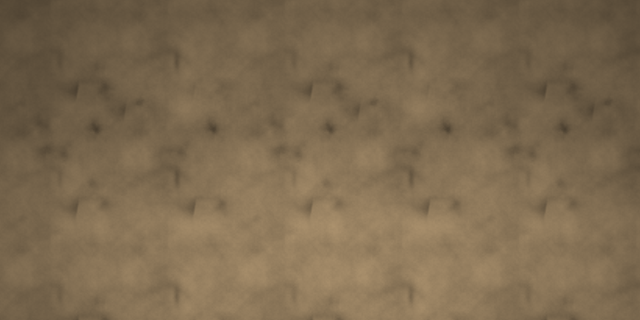
Reproduce this pattern procedurally as a WebGL 2 fragment shader.

```glsl
#version 300 es
precision highp float;
// Aged tan plaster: a square tile of wrapped noise, soft stains, streaks and
// creased wedges on a half-tile lattice, about 2.73 tiles across, 1.37 down.
// One broad warm light from low centre shades the whole wall unevenly.

uniform vec2 u_resolution;
out vec4 outColor;

const float TILES_ACROSS = 2.733;
const vec3 PLASTER = vec3(0.578, 0.490, 0.368);
const vec2 LIGHT_CENTER = vec2(0.53, 0.13);
const vec2 LIGHT_FALLOFF = vec2(0.95, 0.44);
const float MOTTLE = 0.20;
const float HALF_MOTTLE = 0.30;
const float SMEAR = 0.02;
const float BAND = 0.03;
const float GRAIN = 0.035;
const float STAIN_CELLS = 8.0;
const float STAIN_DARKNESS = 0.27;
const float STAIN_SHARE = 0.55;
const float WARP = 0.05;
const float WEDGE_DARKNESS = 0.28;
const float STREAK_DARKNESS = 0.22;
const float ARCH_DARKNESS = 0.09;
const vec2 WEDGE_ORIGIN = vec2(0.331, 0.477);
const vec2 LONE_WEDGE = vec2(0.534, 0.893);
const vec2 STREAK_ORIGIN = vec2(0.256, 0.100);
const float TAU = 6.2831853;

float hash(vec2 p) {
    return fract(sin(dot(p, vec2(127.1, 311.7))) * 43758.5453);
}

// Value noise that wraps after a whole number of cells per tile.
float tileNoise(vec2 p, vec2 cells, float seed) {
    p *= cells;
    vec2 i = floor(p), f = fract(p);
    f = f * f * (3.0 - 2.0 * f);
    vec2 a = mod(i, cells) + seed, b = mod(i + 1.0, cells) + seed;
    return mix(mix(hash(a), hash(vec2(b.x, a.y)), f.x),
               mix(hash(vec2(a.x, b.y)), hash(b), f.x), f.y);
}

float tileFbm(vec2 p, float seed) {
    float sum = 0.0, total = 0.0, amp = 1.0, cells = 5.0;
    for (int i = 0; i < 5; i++) {
        sum += amp * tileNoise(p, vec2(cells), seed + float(i) * 17.0);
        total += amp;
        cells *= 2.0;
        amp *= 0.55;
    }
    return sum / total;
}

float blob(vec2 d, float radius) {
    return exp(-dot(d, d) / (radius * radius));
}

// Soft stains: places repeat every half tile, strengths every whole tile,
// darkest in the upper half of the tile.
float stains(vec2 p) {
    vec2 base = floor(p * STAIN_CELLS);
    float dark = 0.0;
    for (int y = -1; y <= 1; y++) {
        for (int x = -1; x <= 1; x++) {
            vec2 cell = base + vec2(x, y);
            vec2 id = mod(cell, STAIN_CELLS);
            vec2 place = mod(cell, STAIN_CELLS * 0.5);
            vec2 jitter = vec2(hash(place + 3.1), hash(place + 8.7));
            vec2 d = p - (cell + 0.15 + 0.7 * jitter) / STAIN_CELLS;
            float crowd = 0.65 + 0.35 * cos(TAU * ((id.y + 0.5) / STAIN_CELLS - 0.75));
            float radius = mix(0.022, 0.044, hash(place + 14.3));
            float strength = step(hash(place + 21.9), STAIN_SHARE) * mix(0.2, 1.0, hash(id + 31.3));
            dark += strength * crowd * blob(d, radius);
        }
    }
    return dark;
}

// Crease: a smudge cut off by a leaning edge, a pale patch and a second smudge.
float wedge(vec2 q) {
    float edge = q.x - 0.16 * q.y;
    float right = smoothstep(-0.007, 0.007, edge);
    float shadow = (1.0 - right) * exp(min(edge, 0.0) / 0.03);
    float glow = 0.15 * right * exp(-max(edge, 0.0) / 0.06);
    float smudge = 0.35 * blob(q + vec2(0.03, -0.01), 0.045);
    float neighbour = 0.5 * blob(q - vec2(0.114, 0.015), 0.03);
    float bar = 0.25 * blob((q - vec2(0.05, 0.042)) * vec2(0.3, 1.0), 0.014);
    return (shadow - glow) * exp(-q.y * q.y / 0.0012) + smudge + neighbour + bar;
}

// Upright streak with a faint arch springing from its left.
float streak(vec2 q) {
    float line = exp(-q.x * q.x / 0.00016 - q.y * q.y / 0.0014);
    vec2 r = q + vec2(0.045, 0.025);
    float ring = (length(r) - 0.075) / 0.024;
    float arch = exp(-ring * ring) * smoothstep(0.0, 0.06, r.y);
    return STREAK_DARKNESS * line + ARCH_DARKNESS * arch;
}

void main() {
    vec2 uv = gl_FragCoord.xy / u_resolution;
    vec2 p = gl_FragCoord.xy / u_resolution.x * TILES_ACROSS;

    // Mottling at full and half tile, faint smears, a darker band, stains
    vec2 bend = vec2(tileFbm(p * 2.0, 41.0), tileFbm(p * 2.0, 73.0)) - 0.5;
    vec2 warped = p + WARP * bend * 2.0;
    float tone = 1.02 + MOTTLE * (tileFbm(warped, 5.0) - 0.5);
    tone += HALF_MOTTLE * (tileFbm(p * 2.0, 29.0) - 0.5);
    tone += SMEAR * (tileNoise(p, vec2(18.0, 3.0), 91.0) - 0.5);
    tone -= BAND * cos(TAU * (p.y - 0.88));
    tone += GRAIN * (tileNoise(p, vec2(150.0), 57.0) - 0.5);
    tone -= STAIN_DARKNESS * stains(warped) * (0.6 + 0.8 * tileNoise(p, vec2(36.0), 11.0));

    // Marks on a half-tile lattice; one wedge in four is faint
    vec2 g = (p - WEDGE_ORIGIN) * 2.0 + 0.5;
    vec2 id = mod(floor(g), 2.0);
    tone -= WEDGE_DARKNESS * (1.0 - 0.7 * id.x * id.y) * wedge((fract(g) - 0.5) * 0.5);
    tone -= WEDGE_DARKNESS * 0.6 * wedge(fract(p - LONE_WEDGE + 0.5) - 0.5);
    g = (p - STREAK_ORIGIN) * 2.0 + 0.5;
    id = mod(floor(g), 2.0);
    tone -= mix(0.6, 1.0, id.x) * streak((fract(g) - 0.5) * 0.5);

    // Broad light over the whole wall
    vec2 d = uv - LIGHT_CENTER;
    float light = exp(-dot(LIGHT_FALLOFF, d * d));
    outColor = vec4(clamp(PLASTER * tone * light, 0.0, 1.0), 1.0);
}
```
